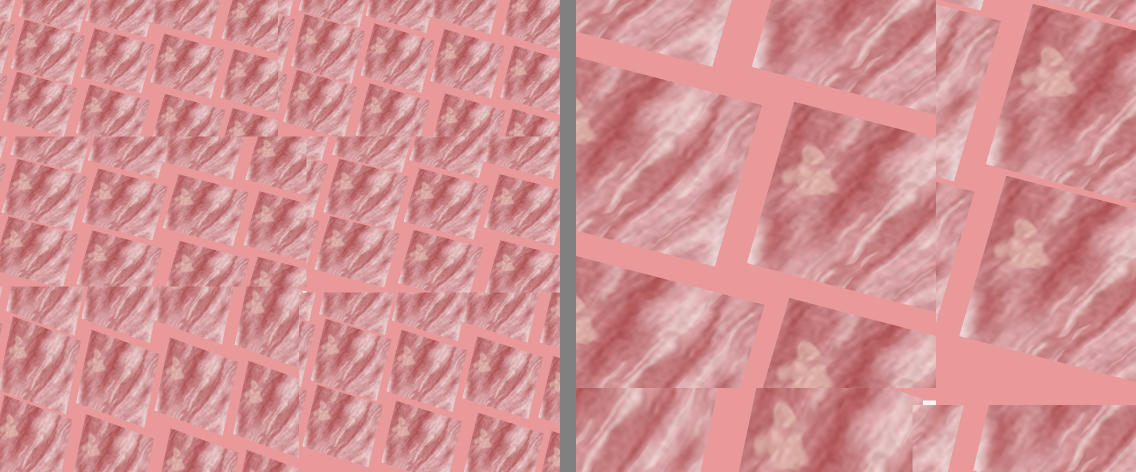
Left, the full canvas; right, a detail of the centre.
A WebGL 2 fragment shader for this pattern:

```glsl
#version 300 es
precision highp float;
// Six offset panels of skewed marbled meat slices on a salmon ground.

#define CANVAS vec2(8.0, 6.75)       // canvas in units of about one slice step
#define FIRST_LEFT 0.35
#define COLUMN_STEP 0.997
#define SIDE_ACROSS vec2(0.865, 0.235)
#define SIDE_DOWN vec2(-0.195, 0.695)
#define GRAIN 0.17                   // strength of the fine fibres
#define SAMPLES 2                    // antialiasing grid per side

uniform vec2 u_resolution;
out vec4 fragColor;

const vec3 SALMON = vec3(0.915, 0.60, 0.60);
const vec3 DEEP = vec3(0.69, 0.33, 0.34);
const vec3 FLESH = vec3(0.765, 0.475, 0.485);
const vec3 ROSE = vec3(0.85, 0.635, 0.65);
const vec3 FAT = vec3(0.91, 0.80, 0.795);
const vec3 CREAM = vec3(0.87, 0.70, 0.66);

// Top, row pitch and row shift of the uneven columns, from the one left of the panel on.
const float COLUMN_TOP[6] = float[6](0.12, 0.28, 0.405, 0.48, 0.70, 0.84);
const float COLUMN_PITCH[6] = float[6](0.74, 0.745, 0.80, 0.86, 0.845, 0.87);
const float COLUMN_SHIFT[6] = float[6](-0.11, -0.11, -0.07, 0.01, -0.02, -0.02);

float hash(vec2 p) {
    vec3 q = fract(p.xyx * vec3(0.1031, 0.1030, 0.0973));
    q += dot(q, q.yzx + 33.33);
    return fract((q.x + q.y) * q.z);
}

float noise(vec2 p) {
    vec2 i = floor(p), f = fract(p);
    f = f * f * (3.0 - 2.0 * f);
    return mix(mix(hash(i), hash(i + vec2(1, 0)), f.x),
               mix(hash(i + vec2(0, 1)), hash(i + vec2(1, 1)), f.x), f.y);
}

float fbm(vec2 p) {
    float sum = 0.0, gain = 0.533;
    for (int i = 0; i < 4; i++) {
        sum += gain * noise(p);
        p = p * 2.03 + 17.3;
        gain *= 0.5;
    }
    return sum;
}

float band(float x, float width) {
    return exp(-x * x / (width * width));
}

// Soft blob of the given radii.
float blob(vec2 p, vec2 center, vec2 radii) {
    vec2 d = (p - center) / radii;
    return exp(-dot(d, d));
}

// Flesh, folds and fat of one slice; q runs from 0 to 1, y downward.
vec3 meat(vec2 q) {
    float warp = fbm(q * 4.0 + 3.0) - 0.5;
    float lean = q.x + 0.40 * q.y + 0.10 * warp;
    float grain = fbm(vec2(lean * 9.0, q.y * 2.0) + 5.0);
    float muscle = smoothstep(0.55, 0.75, lean);
    vec3 col = mix(FLESH, ROSE, smoothstep(0.20, 0.70, grain + 0.06 * muscle));

    // rounded lump at lower left
    col = mix(col, ROSE, 0.7 * blob(q, vec2(0.24, 0.72), vec2(0.10, 0.2)));

    // dark folds
    float fold = q.x + 0.22 * q.y + 0.18 * warp;
    float upper = smoothstep(0.55, 0.25, q.y);
    col = mix(col, DEEP, 0.9 * band(fold - 0.47, 0.062) * smoothstep(1.0, 0.5, q.y));
    col = mix(col, DEEP, 0.75 * blob(q, vec2(0.09, 0.80), vec2(0.07, 0.2)));
    col = mix(col, DEEP, 0.7 * blob(q, vec2(0.05, 0.12), vec2(0.05, 0.25)));
    col = mix(col, DEEP, 0.55 * band(fold - 0.82, 0.03) * upper);
    col = mix(col, DEEP, 0.55 * band(lean - 0.90, 0.03) * smoothstep(0.15, 0.5, q.y));
    col = mix(col, DEEP, 0.35 * band(lean - 1.12, 0.02) * smoothstep(0.3, 0.6, q.y));

    // broad fat, then thin threads along the grain
    float broken = smoothstep(0.3, 0.65, noise(q * vec2(6.0, 7.0) + 9.0));
    col = mix(col, FAT, 0.75 * band(fold - 0.68, 0.04) * upper);
    col = mix(col, FAT, 0.5 * band(fold - 0.30, 0.03) * upper * broken);
    col = mix(col, FAT, 0.8 * band(lean - 0.77, 0.018) * broken);
    col = mix(col, FAT, 0.65 * band(lean - 0.99, 0.013) * broken);
    col = mix(col, FAT, 0.6 * band(lean - 1.21, 0.025) * broken);
    float thread = noise(vec2(lean * 34.0, q.y * 5.0) + 31.0);
    col = mix(col, FAT, 0.45 * muscle * smoothstep(0.74, 0.88, thread));

    // ragged cream patch, then whitened corners
    float ragged = noise(q * 17.0 + 2.0) - 0.5;
    float patchMask = blob(q, vec2(0.20, 0.43), vec2(0.15, 0.08))
                    + 0.8 * blob(q, vec2(0.15, 0.27), vec2(0.06, 0.06));
    col = mix(col, CREAM, 0.8 * smoothstep(0.35, 0.6, patchMask + 0.5 * ragged));
    float corners = blob(q, vec2(0.0, 0.95), vec2(0.05, 0.18))
                  + blob(q, vec2(1.0, 0.95), vec2(0.05, 0.26));
    col = mix(col, vec3(0.94, 0.87, 0.87), 0.9 * min(corners, 1.0));

    // fine fibres
    float fibre = 0.6 * noise(vec2(lean * 42.0, q.y * 13.0)) + 0.4 * noise(q * 40.0 + 7.0);
    return col + GRAIN * (fibre - 0.5) * vec3(0.8, 1.0, 1.0);
}

// Origin (xy) and stretch (zw) of the panel that covers p.
vec4 panel(vec2 p) {
    if (p.y < 1.95) return p.x < 3.97 ? vec4(0, 0, 1, 1) : vec4(4.0, -0.1, 1, 1.07);
    if (p.x > 4.38 && p.y < 4.18) return vec4(4.44, 1.96, 1.15, 1.1);
    if (p.x > 4.27 && p.y > 4.18) return vec4(4.27, 4.20, 1.087, 1.27);
    return p.y < 4.10 ? vec4(-0.16, 1.96, 1.157, 1.107) : vec4(-0.21, 4.10, 1.125, 1.51);
}

vec3 pattern(vec2 p) {
    // small white nick where the panels meet
    vec2 nick = abs(p - vec2(4.35, 4.17)) - vec2(0.03, 0.01);
    if (max(nick.x, nick.y) < 0.0) return vec3(0.97);

    vec4 frame = panel(p);
    vec2 local = (p - frame.xy) / frame.zw;
    mat2 toSlice = inverse(mat2(SIDE_ACROSS, SIDE_DOWN));
    for (int row = -1; row < 2; row++)
        for (int i = 0; i < 6; i++) {
            float r = float(row), column = float(i - 1);
            vec2 corner = vec2(FIRST_LEFT + column * COLUMN_STEP + r * COLUMN_SHIFT[i],
                               COLUMN_TOP[i] + r * COLUMN_PITCH[i]);
            vec2 q = toSlice * (local - corner);
            if (all(lessThan(abs(q - 0.5), vec2(0.5)))) return meat(q);
        }
    return SALMON;
}

void main() {
    vec3 sum = vec3(0.0);
    for (int i = 0; i < SAMPLES * SAMPLES; i++) {
        vec2 jitter = (vec2(i % SAMPLES, i / SAMPLES) + 0.5) / float(SAMPLES) - 0.5;
        vec2 uv = (gl_FragCoord.xy + jitter) / u_resolution;
        sum += pattern(vec2(uv.x, 1.0 - uv.y) * CANVAS);
    }
    fragColor = vec4(sum / float(SAMPLES * SAMPLES), 1.0);
}
```
